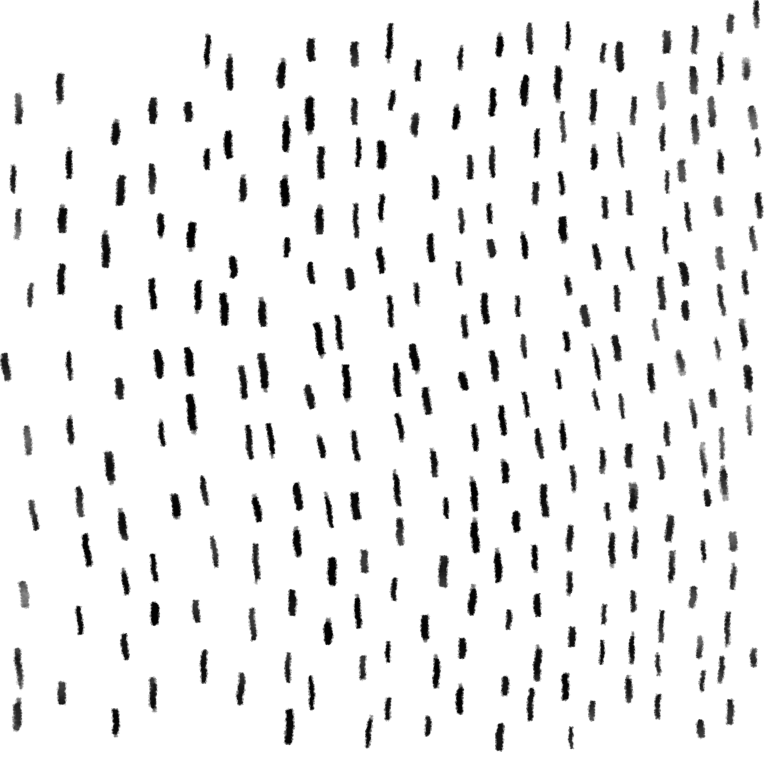
This pattern is drawn by a Shadertoy shader. Its source:

```glsl
// Short upright ink dabs on white paper, in staggered columns that crowd
// together to the right. Each dab is a tapered rounded bar with a soft, grainy
// rim, a lean taken from a smooth wave field, and sometimes a paler second pass.

vec4 hash4(vec2 p) {
    vec4 q = fract(p.xyxy * vec4(0.1031, 0.1030, 0.0973, 0.1099));
    q += dot(q, q.wzxy + 33.33);
    return fract((q.xxyz + q.yzzw) * q.zywx);
}

// Cellular noise: distance to the nearest scattered point
float cellular(vec2 p) {
    vec2 id = floor(p), f = fract(p);
    float nearest = 2.0;
    for (int j = -1; j <= 1; j++)
    for (int i = -1; i <= 1; i++) {
        vec2 o = vec2(i, j);
        nearest = min(nearest, length(o + hash4(id + o + 70.0).xy - f));
    }
    return nearest;
}

// Columns are wide on the left and narrow on the right
float columnAt(float x) { return x * (16.0 + 5.0 * x); }
float columnX(float c)  { return (sqrt(max(256.0 + 20.0 * c, 0.0)) - 16.0) / 10.0; }

// Slow sideways wander of the columns
float sway(float y) { return 0.008 * sin(7.0 * y) + 0.005 * sin(17.0 * y + 2.0); }

// Rounded bar that narrows toward its ends
float barDistance(vec2 p, vec2 size, float roundness, float taper) {
    float r = size.x * roundness;
    vec2 q = abs(p) - size + r;
    float t = min(abs(p.y) / size.y, 1.0);
    return length(max(q, 0.0)) + min(max(q.x, q.y), 0.0) - r + taper * size.x * t * t;
}

float coverage(float d, float softness) {
    return 1.0 - smoothstep(-softness, softness, d + 0.0012);
}

// Fraction of ink laid at p by the dab with the given cell id
float dabInk(vec2 p, vec2 id, vec2 centre, float grain, float softness) {
    vec4 a = hash4(id + 11.0), b = hash4(id + 43.0);

    // Lean follows diagonal waves, with a little hand tremor
    float lean = -0.05 - 0.09 * cos(7.5 * (centre.y - 0.3 - 0.35 * centre.x))
               + 0.14 * (a.x - 0.5);
    vec2 q = p - centre;
    q = vec2(q.x * cos(lean) - q.y * sin(lean), q.x * sin(lean) + q.y * cos(lean));

    // Wobbling outline
    q.x += 0.0006 * sin(q.y * 190.0 + a.y * 40.0) + 0.0003 * sin(q.y * 430.0 + b.x * 40.0);
    float crowding = smoothstep(0.2, 0.9, centre.x);
    vec2 size = vec2(mix(0.0044, 0.0069, a.z) - 0.0005 * crowding,
                     mix(0.016, 0.0255, a.w) - 0.0025 * crowding);
    float rim = 0.0022 * (grain - 0.45);
    float body = coverage(barDistance(q, size, mix(0.5, 1.0, b.x), 0.45 * b.y) + rim, softness);

    // Dry ink: paler near the side margins, uneven along the dab
    float margin = max(smoothstep(0.68, 0.95, centre.x), 1.0 - smoothstep(0.02, 0.1, centre.x));
    float dryness = 0.22 * b.z * b.z + 0.26 * margin * (0.3 + b.w);
    float streak = 0.75 + 0.45 * sin(q.y * 90.0 + b.z * 30.0);
    float ink = body * (0.99 - dryness * streak - 0.25 * dryness * grain);

    // Paler second pass slipping out of one end
    if (b.w > 0.62) {
        vec2 slip = vec2(0.0025 * (b.x - 0.5), (b.y > 0.4 ? 0.3 : -0.3) * size.y);
        float ghost = coverage(barDistance(q - slip, size * vec2(0.75, 0.95), 0.8, 0.3) + rim, softness);
        ink = 1.0 - (1.0 - ink) * (1.0 - 0.55 * ghost);
    }
    return ink;
}

void mainImage(out vec4 fragColor, in vec2 fragCoord) {
    vec2 p = fragCoord / iResolution.xy;
    float softness = max(0.002, 1.0 / iResolution.y);
    float grain = cellular(p * 260.0);
    float column = floor(columnAt(max(p.x - sway(p.y), 0.0)));
    float paper = 1.0;

    for (int i = -1; i <= 1; i++) {
        // Each column has its own number of rows and a half-step stagger
        float c = column + float(i);
        float rows = mix(11.0, 17.0, clamp(c / 20.0, 0.0, 1.0));
        float shift = 0.5 * mod(c, 2.0) + 0.3 * hash4(vec2(c, 5.0)).x;
        float row = floor(p.y * rows - shift);
        for (int j = -1; j <= 1; j++) {
            vec2 id = vec2(c, row + float(j));
            vec2 jitter = hash4(id + 27.0).xy - 0.5;
            float y = (id.y + 0.5 + shift + 0.36 * jitter.y) / rows;
            vec2 centre = vec2(columnX(c + 0.5 + 0.55 * jitter.x) + sway(y), y);

            // Ragged bare margins
            bool inside = c >= 0.0 && centre.x > 0.006 && centre.x < 0.99
                       && y > 0.055 - 0.03 * centre.x && y < 0.925 + 0.06 * centre.x;
            if (inside) paper *= 1.0 - dabInk(p, id, centre, grain, softness);
        }
    }
    fragColor = vec4(vec3(paper), 1.0);
}
```
